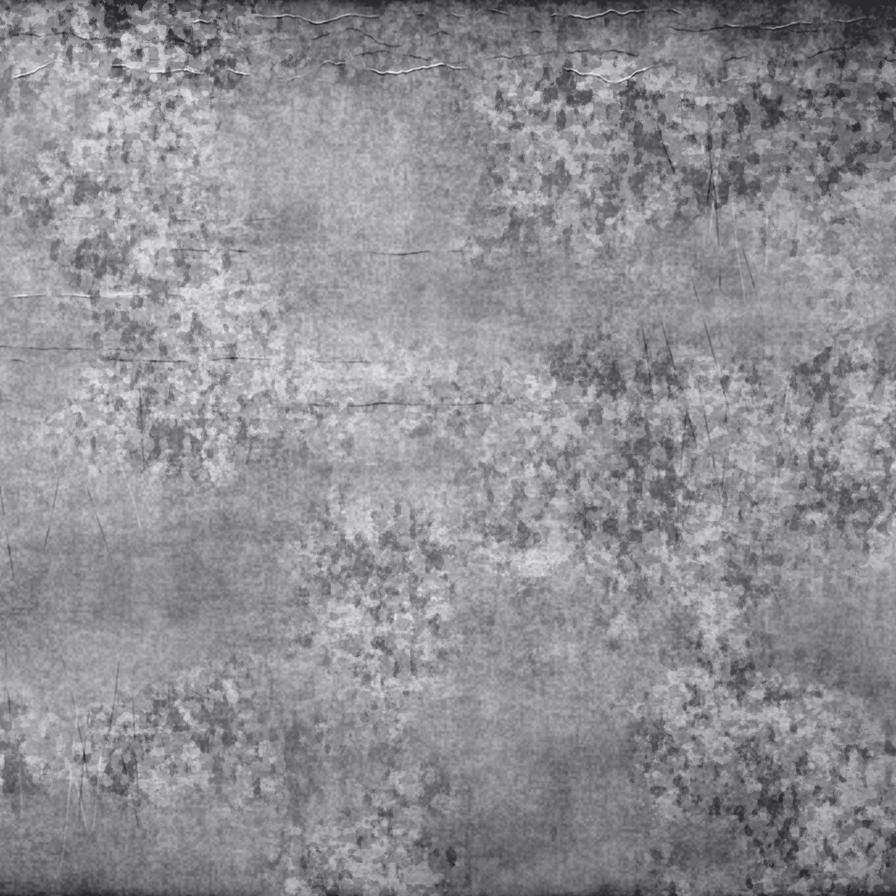
Reproduce this texture procedurally as a WebGL 2 fragment shader.

```glsl
#version 300 es
precision highp float;
// Worn grey plaster: broad cloudy stains and brushed blocks under a fine weave,
// with flaked speckle, ragged horizontal cracks, thin scratches and dark edges.
// Everything is layered from value noise and line distances in canvas units.

uniform vec2 u_resolution;
out vec4 fragColor;

float hash(vec2 p) {
    vec3 q = fract(p.xyx * 0.1031);
    q += dot(q, q.yzx + 33.33);
    return fract((q.x + q.y) * q.z);
}

float noise(vec2 p) {
    vec2 cell = floor(p), f = fract(p);
    f = f * f * (3.0 - 2.0 * f);
    return mix(mix(hash(cell), hash(cell + vec2(1, 0)), f.x),
               mix(hash(cell + vec2(0, 1)), hash(cell + vec2(1, 1)), f.x), f.y);
}

float fbm(vec2 p) {
    float sum = 0.0, amplitude = 0.516;
    for (int i = 0; i < 5; i++) {
        sum += amplitude * noise(p);
        p = mat2(0.8, 0.6, -0.6, 0.8) * p * 2.03 + vec2(17.3, 9.1);
        amplitude *= 0.5;
    }
    return sum;
}

// Darkening toward the borders, broken up by noise
float edgeShade(vec2 p) {
    float ragged = 0.3 + 1.4 * fbm(p * vec2(9, 15) + 40.0);
    float top = 0.17 * exp(-(1.0 - p.y) * 17.0);
    float bottom = 0.2 * exp(-p.y * 8.0);
    float right = 0.05 * smoothstep(0.6, 1.0, p.x);
    float corner = 0.1 * smoothstep(0.28, 0.0, distance(p, vec2(1.0, 0.94)));
    float rim = 0.16 * exp(-min(p.y, 1.0 - p.y) * 130.0);
    return (top + bottom + right + corner) * ragged + rim;
}

// Stains with ragged outlines, stretched along both axes like brush marks
float stains(vec2 p) {
    vec2 warp = 0.03 * vec2(fbm(p * 11.0), fbm(p * 11.0 + 31.0));
    float clouds = (fbm(p * vec2(4.5, 5.5) + 3.0) - 0.5) * 0.24;
    float upright = smoothstep(0.52, 0.57, fbm((p + warp) * vec2(17, 7) + 60.0));
    float level = smoothstep(0.53, 0.58, fbm((p + warp) * vec2(6, 21) + 80.0));
    float streaks = noise(p * vec2(70, 9)) + noise(p * vec2(8, 75) + 15.0) - 1.0;
    return clouds + 0.04 * streaks - 0.038 * upright - 0.042 * level + 0.032;
}

// Fine crossed threads and grain
float weave(vec2 p) {
    float threads = noise(p * vec2(290, 45)) + noise(p * vec2(45, 290) + 50.0) - 1.0;
    float grain = noise(p * 340.0) + 0.5 * noise(p * 190.0 + 70.0) - 0.75;
    return threads * 0.045 + grain * (0.05 + 0.12 * fbm(p * 6.0 + 20.0));
}

// Fine pale chips and dark pits gathered in worn areas
float flakes(vec2 p) {
    float worn = 0.15 + smoothstep(0.42, 0.64, fbm(p * vec2(5, 6) + 110.0));
    worn += 0.8 * smoothstep(0.15, 0.0, abs(p.y - 0.96)) * noise(p * 7.0);
    float chips = fbm(p * vec2(105, 125) + 130.0);
    float pits = fbm(p * vec2(115, 85) + 170.0);
    float drift = fbm(p * 24.0 + 210.0) - 0.5;
    return worn * (0.12 * smoothstep(0.48, 0.68, chips + 0.5 * drift)
                 - 0.15 * smoothstep(0.5, 0.7, pits - 0.6 * drift));
}

// Broken horizontal cracks: hairline dark edges with an occasional pale lip
float cracks(vec2 p) {
    float sum = 0.0;
    for (int i = 0; i < 10; i++) {
        float id = float(i);
        float height = i < 4 ? 0.92 + 0.02 * id : 0.52 + 0.042 * (id - 4.0 + hash(vec2(id, 4)));
        float start = hash(vec2(id, 8)) * 0.4 - 0.2;
        float reach = i < 4 ? 1.0 : 0.25 + 0.3 * hash(vec2(id, 12));
        float along = smoothstep(start, start + 0.04, p.x)
                    * smoothstep(start + reach, start + reach - 0.08, p.x);
        float wander = i < 4 ? 0.04 : 0.009;
        float d = p.y - height - wander * (fbm(vec2(p.x * 16.0, id * 13.0)) - 0.5);
        float broken = smoothstep(0.35, 0.8, fbm(vec2(p.x * 45.0, id * 7.0)));
        float dark = smoothstep(0.0022, 0.0, abs(d));
        float lip = smoothstep(0.002, 0.0, abs(d - 0.002)) * step(0.5, hash(vec2(id, 16)));
        float shadow = smoothstep(-0.025, 0.0, d) * step(d, 0.0);
        sum += along * (broken * (0.3 * lip - 0.24 * dark) - 0.025 * shadow);
    }
    return sum;
}

// Thin, steep scratches grouped near the left and right sides
float scratches(vec2 p) {
    float sum = 0.0;
    for (int i = 0; i < 30; i++) {
        float id = float(i);
        float side = mod(id, 2.0);
        vec2 center = vec2(side * 0.72 + 0.16 * hash(vec2(id, 21)),
                           0.08 + side * 0.3 + 0.45 * hash(vec2(id, 25)));
        float slope = (hash(vec2(id, 29)) - 0.6) * 0.6;
        vec2 q = p - center;
        float bend = 0.004 * noise(vec2(p.y * 18.0, id));
        float d = abs(q.x - slope * q.y - bend) / sqrt(1.0 + slope * slope);
        float span = 0.03 + 0.09 * hash(vec2(id, 33));
        float ink = smoothstep(0.002, 0.0003, d) * smoothstep(span, span * 0.6, abs(q.y));
        float shade = hash(vec2(id, 37)) < 0.7 ? -0.13 : 0.09;
        sum += ink * shade * smoothstep(0.2, 0.7, noise(p * 60.0 + id));
    }
    return sum;
}

void main() {
    vec2 p = gl_FragCoord.xy / u_resolution;
    float glow = 0.05 * exp(-6.0 * dot(p - vec2(0.3, 0.5), p - vec2(0.3, 0.5)));
    float tone = 0.588 + glow - edgeShade(p) + stains(p) + weave(p);
    tone += flakes(p) + cracks(p) + scratches(p);
    tone = clamp(tone, 0.17, 0.88);
    fragColor = vec4(vec3(tone - 0.004, tone - 0.005, tone + 0.014), 1.0);
}
```
